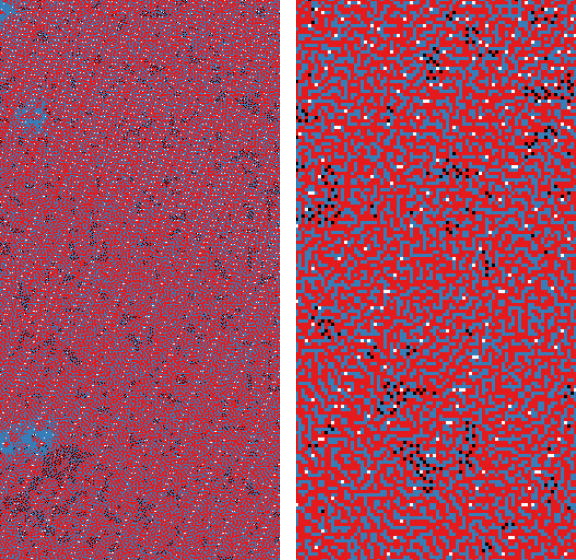
Left: the whole. Right: its middle third, enlarged.
Give the GLSL for this texture, as a Shadertoy shader.

```glsl
#define CELLS 256.0        // cells across the canvas width
#define WAVE 2.3           // radians per cell of the maze pattern
#define BLUE_LEVEL 0.27    // maze height above which a cell is blue
#define CLUMP_LEVEL 0.78   // clump strength needed for black cells
#define CLUMP_SIZE 6.0     // spacing of black clumps, in cells
#define FLOOD 2.6          // strength of the blue patches
#define WHITE_SHARE 0.004
#define RED vec3(0.894, 0.102, 0.110)
#define BLUE vec3(0.216, 0.494, 0.722)

float hash(vec2 p) {
    return fract(sin(dot(p, vec2(127.1, 311.7))) * 43758.5453);
}

float valueNoise(vec2 p) {
    vec2 i = floor(p), f = fract(p);
    f = f * f * (3.0 - 2.0 * f);
    return mix(mix(hash(i), hash(i + vec2(1, 0)), f.x),
               mix(hash(i + vec2(0, 1)), hash(i + vec2(1, 1)), f.x), f.y);
}

// Soft round spot, in units of the canvas width
float spot(vec2 p, vec2 center, float radius) {
    vec2 d = (p - center) / radius;
    return exp(-dot(d, d));
}

// Band-pass filtered white noise with unit variance: a fine labyrinth
float maze(vec2 cell) {
    float sum = 0.0, power = 0.0;
    for (int y = -3; y <= 3; y++)
    for (int x = -3; x <= 3; x++) {
        vec2 offset = vec2(x, y);
        float r = length(offset);
        float ring = r < 0.5 ? 1.0 : 0.8 * cos(WAVE * r - 0.785) / sqrt(WAVE * r);
        float weight = ring * exp(-r * r / 12.0);
        sum += weight * (hash(cell + offset) - 0.5);
        power += weight * weight;
    }
    return sum / sqrt(power / 12.0);
}

// True where the noise is lower than at all four sides, so pits never touch
bool isPit(vec2 cell) {
    vec2 e = vec2(1, 0);
    float sides = min(min(hash(cell + e), hash(cell - e)),
                      min(hash(cell + e.yx), hash(cell - e.yx)));
    return hash(cell) < sides;
}

vec3 cellColor(vec2 cell) {
    vec2 p = (cell + 0.5) / CELLS;

    // Ragged patches where the blue floods the maze
    float flood = spot(p, vec2(0.13, 0.44), 0.06) + spot(p, vec2(0.0, 0.41), 0.05)
                + spot(p, vec2(0.12, 1.59), 0.05) + spot(p, vec2(0.0, 1.97), 0.06);
    flood *= smoothstep(0.3, 0.6, valueNoise(cell / 5.0 + 31.0));
    float level = maze(cell) + FLOOD * flood;

    // Black pits gather in small clumps, densest at the lower left
    float clump = valueNoise(cell / CLUMP_SIZE + 57.0)
                + 0.2 * (valueNoise(cell / 30.0 + 83.0) - 0.5)
                + 0.45 * spot(p, vec2(0.21, 0.33), 0.10)
                + 0.30 * spot(p, vec2(0.05, 0.20), 0.08)
                + 0.15 * spot(p, vec2(0.68, 1.63), 0.12);

    vec3 color = level > BLUE_LEVEL ? BLUE : RED;
    if (level < BLUE_LEVEL && clump > CLUMP_LEVEL && isPit(cell)) color = vec3(0.0);
    if (hash(cell + 211.0) < WHITE_SHARE) color = vec3(1.0);
    return color;
}

void mainImage(out vec4 fragColor, in vec2 fragCoord) {
    // Average the cells under the footprint of this pixel
    float size = CELLS / iResolution.x;
    vec2 low = (fragCoord - 0.5) * size, high = low + size;
    vec3 color = vec3(0.0);
    float total = 0.0;
    for (int y = 0; y < 3; y++)
    for (int x = 0; x < 3; x++) {
        vec2 cell = floor(low + 0.001) + vec2(x, y);
        vec2 overlap = max(min(high, cell + 1.0) - max(low, cell), 0.0) / size;
        float cover = overlap.x * overlap.y;
        if (cover > 0.002) {
            color += cover * cellColor(cell);
            total += cover;
        }
    }
    fragColor = vec4(color / total, 1.0);
}
```
